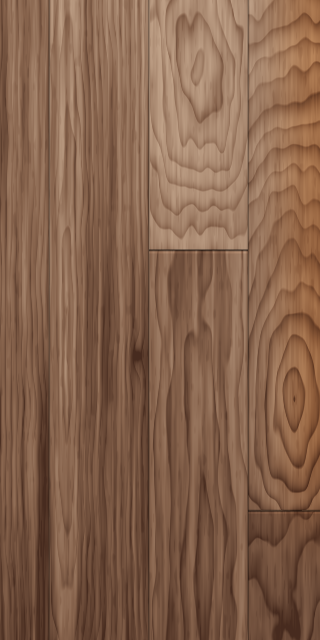
This texture is drawn by a Shadertoy shader. Its source:

```glsl
// Walnut floor: four columns of long planks with staggered end joints.
// Each plank's growth rings are contours of a noise-warped, stretched distance
// to its pith; knots bend the rings, and fibres, pores and seams lie on top.

float hash(vec2 p) {
    vec3 q = fract(vec3(p.xyx) * 0.1031);
    q += dot(q, q.yzx + 33.33);
    return fract((q.x + q.y) * q.z);
}

float noise(vec2 p) {
    vec2 i = floor(p), f = fract(p);
    f = f * f * (3.0 - 2.0 * f);
    return mix(mix(hash(i), hash(i + vec2(1, 0)), f.x),
               mix(hash(i + vec2(0, 1)), hash(i + vec2(1, 1)), f.x), f.y);
}

float fbm(vec2 p) {
    float sum = 0.0, amp = 0.5;
    for (int i = 0; i < 4; i++) {
        sum += amp * noise(p);
        p = p * 2.03 + 17.0;
        amp *= 0.5;
    }
    return sum;
}

// Per plank: pith x, pith y, lengthwise stretch, warp
const vec4 FIGURE[6] = vec4[6](
    vec4(-0.25, 1.00, 0.02, 0.03), vec4(0.21, 0.90, 0.05, 0.05),
    vec4(0.64, 0.30, 0.07, 0.08), vec4(0.61, 1.76, 0.40, 0.20),
    vec4(0.86, 1.30, 0.20, 0.24), vec4(0.92, 0.75, 0.35, 0.09));

// Per plank: base tone, rings per unit, ring contrast, fibre contrast
const vec4 FINISH[6] = vec4[6](
    vec4(0.38, 60.0, 0.18, 0.42), vec4(0.49, 60.0, 0.18, 0.42),
    vec4(0.58, 26.0, 0.22, 0.26), vec4(0.72, 30.0, 0.30, 0.14),
    vec4(0.50, 26.0, 0.26, 0.14), vec4(0.62, 34.0, 0.30, 0.14));

// Wood tone from dark latewood to pale sapwood
vec3 walnut(float tone) {
    vec3 dark = vec3(0.28, 0.17, 0.12), mid = vec3(0.53, 0.39, 0.30), pale = vec3(0.75, 0.63, 0.53);
    return tone < 0.5 ? mix(dark, mid, max(tone, 0.0) * 2.0)
                      : mix(mid, pale, min(tone, 1.0) * 2.0 - 1.0);
}

// Adds one knot: bends the ring field and returns its dark core
float knot(vec2 d, float size, inout float field) {
    float r2 = dot(d * vec2(1.0, 0.6), d * vec2(1.0, 0.6)) / (size * size);
    field += size * 1.6 * exp(-r2 * 0.12);
    return exp(-r2 * 1.5) + 0.3 * exp(-r2 * 0.15);
}

void mainImage(out vec4 fragColor, in vec2 fragCoord) {
    vec2 uv = fragCoord / iResolution.xy;
    vec2 p = uv * vec2(1.0, 2.0);

    // Plank layout
    float across = (uv.x - 0.154) / 0.311 + 1.0;
    float column = floor(across);
    float joint = 1.423 - 0.407 * column;
    int plank = int(column + max(column - 2.0, 0.0) + step(joint, uv.y));
    plank = clamp(plank, 0, 5);
    vec4 figure = FIGURE[plank], finish = FINISH[plank];
    vec2 seed = vec2(float(plank) * 19.7, float(plank) * 7.3);

    // Ring field
    float warp = fbm(p * vec2(5.0, 1.8) + seed) - 0.47;
    vec2 fromPith = (p - figure.xy) * vec2(1.0, figure.z);
    float field = length(fromPith) + figure.w * warp;

    // Knots
    float core = 0.0;
    if (plank == 1) core = knot(p - vec2(0.43, 0.888), 0.013, field);
    if (plank == 4) {
        for (int k = 0; k < 3; k++) {
            float i = float(k);
            vec2 centre = vec2(0.87 + 0.04 * i, 1.65 - 0.755 * i + 0.125 * i * i);
            core += 0.6 * knot(p - centre, 0.022, field);
        }
    }

    // Rings darken slowly, then end sharply
    float rings = field * finish.y + 0.7 * noise(p * vec2(30.0, 7.0) + seed);
    float phase = fract(rings);
    float blur = clamp(fwidth(rings), 0.02, 0.9);
    float latewood = phase * phase * phase * (1.0 - smoothstep(1.0 - max(blur, 0.12), 1.0, phase));
    float ringFade = (1.0 - smoothstep(0.4, 0.9, blur)) * (0.5 + noise(p * vec2(9.0, 2.0) + seed));

    // Streaks follow the rings; fibres and pores run along the plank
    float streak = noise(vec2(field * 34.0, p.y * 0.7) + seed) - 0.5;
    float fibre = noise(vec2((p.x + 0.03 * warp) * 115.0, p.y * 1.8) + seed) - 0.5;
    float fine = noise(vec2(p.x * 210.0, p.y * 14.0) + seed) - 0.5;
    float pore = smoothstep(0.70, 0.92, noise(vec2(p.x * 170.0, p.y * 22.0) + seed + 51.0));

    float tone = finish.x + 0.28 * (uv.y - 0.5) + 0.25 * warp;
    if (plank == 1) tone += 0.16 * smoothstep(0.27, 0.20, uv.x + 0.06 * warp) + 0.12 * (uv.y - 0.5);
    tone += 0.24 * streak + finish.w * fibre + 0.12 * fine - 0.08 * pore;
    tone -= finish.z * 1.5 * latewood * ringFade + 0.45 * core;

    // Colour, with a warm cast towards the right
    vec3 color = walnut(tone);
    float warm = smoothstep(0.78, 1.0, uv.x) * smoothstep(0.05, 0.35, uv.y);
    color *= mix(vec3(1.0), vec3(1.04, 0.91, 0.74), warm);

    // Seams between planks, and end joints with a lit lower lip
    float side = min(fract(across), 1.0 - fract(across)) * 0.311;
    float end = (uv.y - joint) * 2.0;
    color *= 1.0 - 0.30 * (1.0 - smoothstep(0.0005, 0.0045, side));
    color *= 1.0 - 0.45 * (1.0 - smoothstep(0.001, 0.005, abs(end)));
    color *= 1.0 + 0.12 * (1.0 - smoothstep(0.001, 0.005, abs(end + 0.007)));

    fragColor = vec4(clamp(color, 0.0, 1.0), 1.0);
}
```
